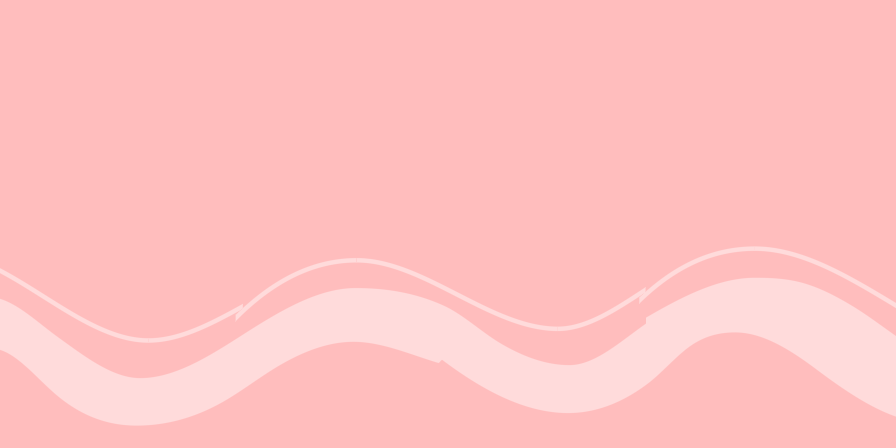
Reproduce this background procedurally as a Shadertoy shader.

```glsl
// Pale wavy ribbon with a thin broken line above it on a flat pink ground.

// Cubic arc between two knots (x, height, slope); returns height and slope at x.
vec2 arc(float x, vec3 a, vec3 b) {
    float w = b.x - a.x, t = clamp((x - a.x) / w, 0.0, 1.0), s = 1.0 - t;
    float height = mix(a.y, b.y, t * t * (3.0 - 2.0 * t)) + w * t * s * (s * a.z - t * b.z);
    float slope = 6.0 * t * s * (b.y - a.y) / w
                + s * (1.0 - 3.0 * t) * a.z + t * (3.0 * t - 2.0) * b.z;
    return vec2(height, slope);
}

// Signed distance above a chain of arcs, corrected for slope.
float aboveEdge(vec2 p, vec3 knots[14]) {
    int i = 0;
    while (i < 12 && p.x > knots[i + 1].x) i++;
    vec2 h = arc(p.x, knots[i], knots[i + 1]);
    return (p.y - h.x) / sqrt(1.0 + min(h.y * h.y, 1.0));
}

// Distance to separate strokes; a step back in x starts a new stroke.
float strokeDistance(vec2 p, vec3 knots[10]) {
    float d = 1.0;
    for (int i = 0; i < 9; i++) {
        vec3 a = knots[i], b = knots[i + 1];
        if (b.x < a.x) continue;
        vec2 h = arc(p.x, a, b);
        float across = abs(p.y - h.x) / sqrt(1.0 + h.y * h.y);
        float beyond = max(a.x - p.x, p.x - b.x);
        d = min(d, max(across, beyond + 0.005));
    }
    return d;
}

void mainImage(out vec4 fragColor, in vec2 fragCoord) {
    vec2 p = fragCoord / iResolution.y;
    float soft = 0.75 / iResolution.y;

    // Ribbon, with small notches where its edges step
    float top = aboveEdge(p, vec3[14](
        vec3(0.0, 0.333, -0.3), vec3(0.13, 0.247, -0.72), vec3(0.313, 0.156, 0.0),
        vec3(0.539, 0.251, 0.64), vec3(0.794, 0.357, 0.0), vec3(0.99, 0.318, -0.45),
        vec3(1.12, 0.232, -0.58), vec3(1.271, 0.185, 0.0), vec3(1.441, 0.277, 0.7),
        vec3(1.442, 0.291, 0.58), vec3(1.685, 0.38, 0.0), vec3(1.797, 0.367, -0.3),
        vec3(1.901, 0.318, -0.6), vec3(2.0, 0.25, -0.7)));
    float bottom = aboveEdge(p, vec3[14](
        vec3(0.0, 0.219, -0.3), vec3(0.13, 0.115, -0.82), vec3(0.305, 0.05, 0.0),
        vec3(0.508, 0.109, 0.6), vec3(0.625, 0.185, 0.58), vec3(0.789, 0.237, 0.0),
        vec3(0.978, 0.19, -0.3), vec3(0.988, 0.196, -0.75), vec3(1.268, 0.078, 0.0),
        vec3(1.445, 0.143, 0.75), vec3(1.536, 0.224, 0.75), vec3(1.641, 0.258, 0.0),
        vec3(1.823, 0.175, -0.75), vec3(2.0, 0.07, -0.35)));
    float ribbon = smoothstep(soft, -soft, max(top, -bottom));

    // Thin line in three overlapping strokes
    float line = strokeDistance(p, vec3[10](
        vec3(-0.01, 0.401, -0.5), vec3(0.331, 0.24, 0.0), vec3(0.542, 0.316, 0.55),
        vec3(0.526, 0.29, 1.0), vec3(0.796, 0.419, 0.0), vec3(1.245, 0.266, 0.0),
        vec3(1.441, 0.353, 0.65), vec3(1.427, 0.329, 0.97), vec3(1.685, 0.445, 0.0),
        vec3(2.01, 0.312, -0.6)));
    line = smoothstep(soft, -soft, line - 0.005);

    vec3 pink = vec3(1.0, 0.74, 0.74), palePink = vec3(1.0, 0.86, 0.86);
    fragColor = vec4(mix(pink, palePink, max(ribbon, line)), 1.0);
}
```
